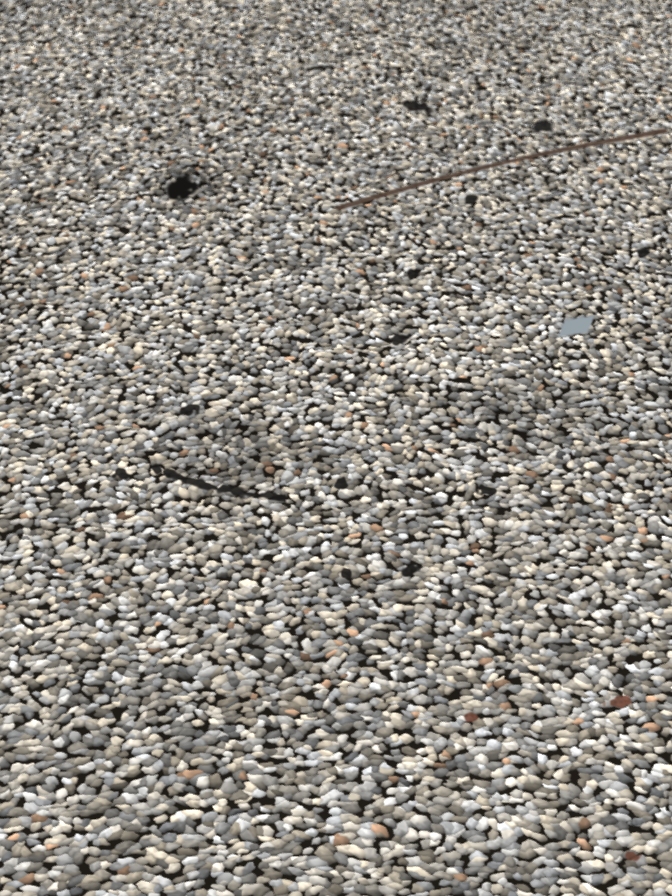
Give the GLSL for this texture, as a Shadertoy shader.

```glsl
const float HORIZON = 1.55;        // height where pebbles would vanish
const float CENTER_X = 0.375;
const float GRAIN = 0.0084;        // pebble spacing relative to depth
const float FLATNESS = 0.72;       // vertical squash of the pebbles
const float FOCUS_BLUR = 0.0013;
const float FAR_BLUR = 0.0008;
const int SAMPLES = 12;
const float DEBRIS_CELL = 0.083;
const float DEBRIS_CHANCE = 0.15;

const vec3 GAP = vec3(0.12, 0.105, 0.085);
const vec3 COOL_STONE = vec3(0.975, 0.985, 0.995);
const vec3 TAN_STONE = vec3(1.055, 0.995, 0.89);
const vec3 RUST_STONE = vec3(0.98, 0.80, 0.66);
const vec3 CHARCOAL = vec3(0.11, 0.105, 0.10);
const vec3 BRICK = vec3(0.42, 0.27, 0.22);
const vec3 TWIG = vec3(0.33, 0.26, 0.22);
const vec3 SLATE = vec3(0.59, 0.63, 0.66);

vec4 hash4(vec2 p) {
    vec4 q = fract(p.xyxy * vec4(0.1031, 0.1030, 0.0973, 0.1099));
    q += dot(q, q.wzxy + 33.33);
    return fract((q.xxyz + q.yzzw) * q.zywx);
}

float noise(vec2 p) {
    vec2 i = floor(p), f = fract(p);
    f = f * f * (3.0 - 2.0 * f);
    float low = mix(hash4(i).x, hash4(i + vec2(1, 0)).x, f.x);
    float high = mix(hash4(i + vec2(0, 1)).x, hash4(i + vec2(1, 1)).x, f.x);
    return mix(low, high, f.y);
}

mat2 rotation(float a) {
    float c = cos(a), s = sin(a);
    return mat2(c, -s, s, c);
}

// Soft ellipse: 1 inside, 0 outside
float blob(vec2 p, vec2 center, vec2 radius) {
    return 1.0 - smoothstep(0.4, 1.2, length((p - center) / radius));
}

// Overlapping irregular stones, sunlit from the upper left
vec3 pebbles(vec2 p) {
    float depth = HORIZON - p.y;
    vec2 ground = vec2((p.x - CENTER_X) / depth, -log(depth) / FLATNESS) / GRAIN;
    ground += 0.9 * vec2(noise(ground * 0.35), noise(ground * 0.35 + 57.0));
    ground += 0.35 * vec2(noise(ground * 2.1 + 19.0), noise(ground * 2.1 + 83.0));
    float mottle = 0.90 + 0.20 * noise(ground * 3.7 + 31.0);
    vec2 cell = floor(ground);
    vec3 color = GAP;
    float top = 0.0;
    for (int j = -1; j <= 1; j++)
    for (int i = -1; i <= 1; i++) {
        vec2 id = cell + vec2(i, j);
        vec4 shape = hash4(id + 211.0);
        vec4 look = hash4(id + 503.0);
        vec2 offset = ground - id - 0.5 - 0.9 * (shape.xy - 0.5);
        vec2 radius = vec2(mix(0.48, 1.0, shape.w), mix(0.42, 0.72, look.w));
        vec2 q = rotation(1.8 * (shape.z - 0.5)) * offset / radius;
        float r2 = dot(q, q);
        float height = (1.0 - r2) * (0.5 + 0.8 * look.z);
        if (height > top) {
            top = height;
            float tone = mix(0.33, 0.90, mix(look.x, fract(look.z * 41.0), 0.2));
            vec3 tint = mix(COOL_STONE, TAN_STONE, look.y);
            tint = mix(tint, RUST_STONE, step(0.985, fract(look.z * 17.0)));
            float light = 1.12 + 0.34 * dot(offset / radius, vec2(-0.4, 0.9)) - 0.32 * r2;
            color = max(tone * tint * light * mottle, GAP);
        }
    }
    return color;
}

// Sparse chips: charcoal far away, brick red near the lower right
vec3 addDebris(vec3 color, vec2 p) {
    vec2 id = floor(p / DEBRIS_CELL);
    vec4 h = hash4(id + 91.0);
    vec4 s = hash4(id + 347.0);
    vec2 center = (id + 0.5 + 0.4 * (h.yz - 0.5)) * DEBRIS_CELL;
    vec2 radius = vec2(mix(0.007, 0.018, s.x * s.x), mix(0.005, 0.008, s.y));
    vec2 q = rotation(0.6 * (s.z - 0.5)) * (p - center) / radius;
    float ragged = length(q) + 0.9 * (noise(p * 190.0) - 0.5);
    float nearRight = step(p.y, 0.34) * step(0.5, p.x);
    float present = step(h.x, DEBRIS_CHANCE + 0.15 * nearRight) * max(step(0.34, p.y), nearRight);
    vec3 chip = mix(CHARCOAL, BRICK, nearRight) * (0.8 + 0.4 * noise(p * 300.0));
    return mix(color, chip, 0.9 * present * (1.0 - smoothstep(0.7, 1.05, ragged)));
}

vec3 scene(vec2 p) {
    vec3 color = pebbles(p);

    // Uneven ground: broad patches, shallow hollows, a deep hole
    float shade = 0.98 + 0.10 * noise(p * vec2(7.0, 13.0));
    shade -= 0.18 * blob(p, vec2(0.25, 0.50), vec2(0.11, 0.055));
    shade -= 0.12 * blob(p, vec2(0.56, 0.54), vec2(0.12, 0.05));
    shade -= 0.32 * blob(p, vec2(0.208, 0.797), vec2(0.045, 0.027));
    color *= shade;
    color = addDebris(color, p);
    float ragged = noise(p * 160.0);
    float hole = blob(p + 0.012 * (ragged - 0.5), vec2(0.202, 0.789), vec2(0.018, 0.012));
    color = mix(color, CHARCOAL * 0.8, smoothstep(0.1, 0.7, hole));

    // Shadowed lip of the large hollow
    float along = (p.x - 0.167) / 0.152;
    float lip = mix(0.479, 0.444, along) - 0.006 * sin(3.14159 * along);
    float width = 0.009 * ragged * step(0.0, along) * step(along, 1.0);
    float lipMask = 1.0 - smoothstep(width * 0.5, width + 0.0005, abs(p.y - lip));
    color = mix(color, CHARCOAL, 0.9 * lipMask * step(0.001, width));

    // Fallen twig
    vec2 start = vec2(0.378, 0.768), span = vec2(0.364, 0.086);
    float t = clamp(dot(p - start, span) / dot(span, span), 0.0, 1.0);
    float bend = 0.007 * sin(3.14159 * t);
    float twig = length(p - start - span * t - vec2(0.0, bend));
    color = mix(color, TWIG, 0.9 * (1.0 - smoothstep(0.0018, 0.0034, twig)));

    // Flat slate flake
    vec2 q = rotation(0.15) * (p - vec2(0.643, 0.636));
    q.x -= 0.6 * q.y;
    vec2 edge = abs(q) - vec2(0.017, 0.009);
    return mix(color, SLATE, 1.0 - smoothstep(-0.002, 0.002, max(edge.x, edge.y)));
}

void mainImage(out vec4 fragColor, in vec2 fragCoord) {
    vec2 p = fragCoord / iResolution.y;
    float blur = FOCUS_BLUR + FAR_BLUR * smoothstep(0.6, 1.0, p.y);
    blur = max(blur, 0.6 / iResolution.y);

    // Spiral of samples smooths edges and softens the distance
    vec3 sum = vec3(0.0);
    for (int i = 0; i < SAMPLES; i++) {
        float k = float(i) + 0.5;
        float angle = 2.39996 * k;
        sum += scene(p + blur * sqrt(k / float(SAMPLES)) * vec2(cos(angle), sin(angle)));
    }
    fragColor = vec4(clamp(sum / float(SAMPLES), 0.0, 1.0), 1.0);
}
```
